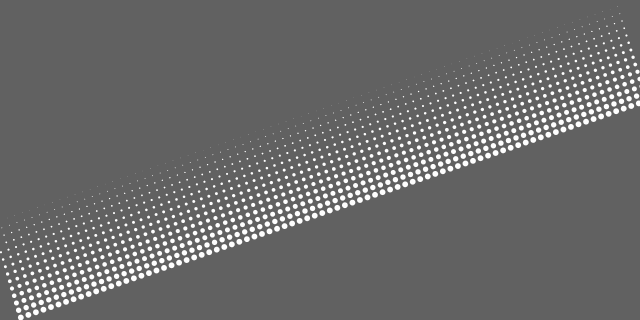
Write a Shadertoy shader that draws this background.

```glsl
#define ORIGIN      vec2(0.0651, 0.0078)
#define COLUMN_STEP vec2(0.02355, 0.00816)
#define ROW_STEP    vec2(-0.0069, 0.02266)
#define LAST_COLUMN 83.0
#define ROW_COUNT   14.0
#define MAX_RADIUS  0.0090
#define BACKGROUND  vec3(0.38)
#define DOT_COLOR   vec3(0.995)

// Antialiased disc, dimmed when it is thinner than a pixel
float discCoverage(vec2 offset, float radius, float pixel) {
    float edge = clamp(0.5 - (length(offset) - radius) / pixel, 0.0, 1.0);
    return edge * min(1.0, 2.0 * radius / pixel);
}

void mainImage(out vec4 fragColor, in vec2 fragCoord) {
    float pixel = 1.0 / iResolution.y;
    vec2 position = fragCoord * pixel;

    // Nearest node of the slanted lattice, kept inside the band
    mat2 lattice = mat2(COLUMN_STEP, ROW_STEP);
    vec2 cell = floor(inverse(lattice) * (position - ORIGIN) + 0.5);
    cell = clamp(cell, vec2(0.0), vec2(LAST_COLUMN, ROW_COUNT - 1.0));
    vec2 center = ORIGIN + lattice * cell;

    // Dots shrink from the lower row to the upper one
    float radius = MAX_RADIUS * (1.0 - cell.y / ROW_COUNT);
    float coverage = discCoverage(position - center, radius, pixel);

    fragColor = vec4(mix(BACKGROUND, DOT_COLOR, coverage), 1.0);
}
```
